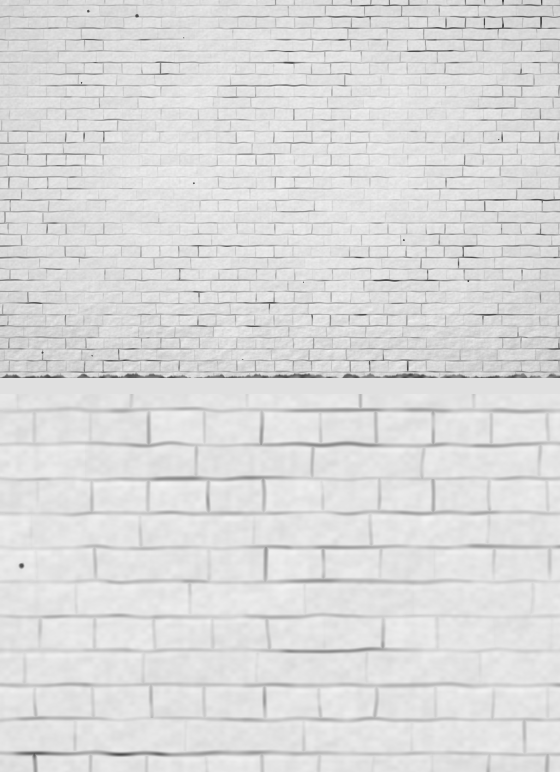
Top: the whole. Bottom: its middle third, enlarged.
Give the GLSL for this texture, as a WebGL 2 fragment shader.

```glsl
#version 300 es
precision highp float;
// White painted brick wall: header and stretcher courses, worn joints, grimy foot.
uniform vec2 u_resolution;
out vec4 outColor;

#define COURSES 33.0        // brick rows over the height
#define COURSE_PHASE 0.465  // offset of the first joint below the top
#define HEADER 0.0502       // short brick length, in canvas heights
#define JOINT 0.0013        // half width of a joint
#define WOBBLE 0.0026       // unevenness of the joints
#define RELIEF 0.13         // roughness of the paint
#define VIGNETTE 0.16
#define PAINT 0.898
#define MORTAR 0.5
#define SOOT 0.2
#define FOOT 0.006          // height of the dark strip at the ground

float hash(vec2 p) {
  return fract(sin(dot(p, vec2(127.1, 311.7))) * 43758.5453);
}

float noise(vec2 p) {
  vec2 i = floor(p), f = fract(p);
  f = f * f * (3.0 - 2.0 * f);
  return mix(mix(hash(i), hash(i + vec2(1, 0)), f.x),
             mix(hash(i + vec2(0, 1)), hash(i + vec2(1, 1)), f.x), f.y);
}

float fbm(vec2 p) {
  float sum = 0.0, amp = 0.5;
  for (int i = 0; i < 4; i++) {
    sum += amp * noise(p);
    p = p * 2.03 + 17.3;
    amp *= 0.5;
  }
  return sum;
}

// Soft-edged coverage of a shape at distance d from its middle
float cover(float d, float halfWidth, float aa) {
  return 1.0 - smoothstep(max(halfWidth - aa, 0.0), halfWidth + aa, d);
}

// Sparse round holes, one candidate per cell
float holes(vec2 p, float aa) {
  vec2 cell = floor(p * 7.0);
  vec2 centre = 0.2 + 0.6 * vec2(hash(cell + 3.1), hash(cell + 8.7));
  float radius = mix(0.0015, 0.005, pow(hash(cell + 5.3), 3.0));
  float d = length(p - (cell + centre) / 7.0) + 0.003 * (noise(p * 250.0) - 0.5);
  return step(0.89, hash(cell + 1.9)) * cover(d, radius, aa);
}

void main() {
  vec2 uv = gl_FragCoord.xy / u_resolution;
  vec2 p = gl_FragCoord.xy / u_resolution.y;
  float aa = max(0.8 / u_resolution.y, 0.0018);
  vec2 w = p + WOBBLE * (vec2(noise(p * 45.0), noise(p * 45.0 + 9.0)) - 0.5);

  // Courses counted from the top, odd ones are headers
  float t = (1.0 - w.y) * COURSES - COURSE_PHASE;
  float row = floor(t), bed = floor(t + 0.5);
  float header = mod(row, 2.0);
  float brick = HEADER * (2.0 - header);
  float shift = mix(0.35 + 0.5 * mod(row * 0.5, 2.0), 0.0, header);
  float x = (w.x - 0.523) / brick - shift - 0.12 * hash(vec2(row, 4.0));
  float col = floor(x + 0.5);
  float jitter = 0.07 * (hash(vec2(col, row)) - 0.5);
  float bedDist = abs(t - bed) / COURSES;
  float headDist = abs(x - col - jitter) * brick;

  // Zones: exposed joints at the upper right, thick paint and grime low down
  float patchy = fbm(p * 4.0 + 2.0);
  float exposed = smoothstep(0.85, 1.1, p.x + 0.3 * (patchy - 0.5))
                * smoothstep(0.905, 0.935, p.y + 0.04 * (patchy - 0.5))
                * smoothstep(0.2, 0.55, noise(w * vec2(11.0, 30.0) + 3.0));
  float low = 1.0 - smoothstep(0.1, 0.3, p.y);
  float high = smoothstep(0.65, 0.85, p.y) * (1.0 - smoothstep(0.7, 1.1, p.x));
  float grime = (1.0 - smoothstep(0.015, 0.08, p.y)) * smoothstep(0.45, 0.62, fbm(p * 14.0));
  float clear = smoothstep(0.2, 0.5, patchy) * (1.0 - 0.3 * low);

  // Joint strength varies from brick to brick and breaks up along the line
  float broken = smoothstep(0.2, 0.7, noise(w * vec2(50.0, 70.0)));
  float bedWear = noise(vec2(w.x * 13.0, bed * 7.3));
  float headWear = hash(vec2(col + 0.5, row * 1.7));
  float bedInk = cover(bedDist, JOINT * (0.7 + 0.7 * bedWear), aa)
               * (0.2 + 0.9 * bedWear * clear) * (0.6 + 0.5 * broken);
  float headInk = cover(headDist, JOINT * (0.6 + 0.6 * headWear), aa)
                * headWear * (0.2 + 0.75 * clear) * (0.5 + 0.6 * broken)
                * mix(0.75, 1.0, header) * (1.0 - 0.5 * high);
  float ink = max(bedInk, headInk);
  float chip = smoothstep(0.73, 0.88, noise(w * vec2(21.0, 36.0) + 5.0));
  float dark = clamp(0.65 * chip + 0.75 * exposed + 0.8 * grime, 0.0, 1.0);

  // Paint: vignette, faint stains, side-lit relief and fine grain
  vec2 q = uv - vec2(0.5, 0.56);
  float tone = PAINT - VIGNETTE * dot(q, q);
  vec2 grain = p * vec2(46.0, 64.0);
  tone += RELIEF * (0.6 + low) * (fbm(grain) - fbm(grain + vec2(0.16, -0.24)));
  tone += 0.035 * (noise(p * 190.0) - 0.5);
  tone += 0.03 * cover(abs(t - bed - 0.15) / COURSES, JOINT, aa) * bedWear;
  tone -= 0.025 * (hash(vec2(floor(x - jitter), row + 0.3)) - 0.5);

  // Joints, chips and holes
  tone = mix(tone, mix(MORTAR, SOOT, dark), clamp(ink * (1.0 + 0.6 * dark), 0.0, 1.0));
  tone = mix(tone, SOOT, 0.85 * holes(p, aa));

  // Ragged strip of dirt along the ground
  float edge = FOOT + 0.022 * (fbm(vec2(p.x * 50.0, 3.0)) - 0.5);
  float dirt = 1.0 - smoothstep(edge - 0.003, edge + 0.004, p.y);
  tone = mix(tone, mix(SOOT, 0.55, noise(p * vec2(70.0, 120.0))), 0.92 * dirt);
  outColor = vec4(vec3(clamp(tone, 0.0, 1.0)), 1.0);
}
```
